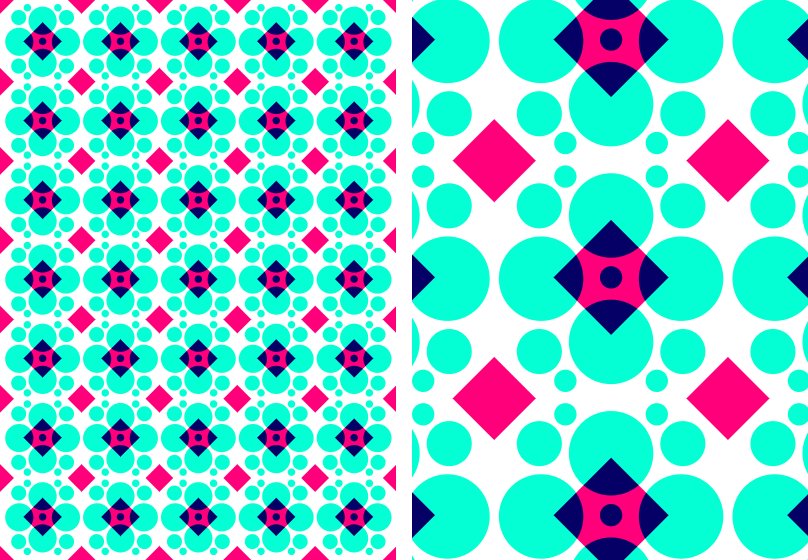
Left: the whole. Right: its middle third, enlarged.
Reproduce this pattern procedurally as a WebGL 1 fragment shader.

```glsl
precision highp float;

uniform vec2 u_resolution;

#define CANVAS_HEIGHT 768.0
#define PITCH vec2(106.8, 108.7)
#define GRID_CENTER vec2(0.5, 1.2)
#define LAST_CELL vec2(2.0, 3.0)
#define OUTER_PUSH vec2(5.0, 3.5)
#define PETAL_RADIUS 19.3
#define CORE_DIAMOND 26.3
#define CORNER_DIAMOND 19.0
#define TEAL vec3(0.02, 1.0, 0.83)
#define PINK vec3(1.0, 0.0, 0.48)

float circle(vec2 p, vec2 center, float radius) {
  return length(p - center) - radius;
}

float diamond(vec2 p, float halfDiagonal) {
  return (abs(p.x) + abs(p.y) - halfDiagonal) * 0.70711;
}

// Antialiased fill of a signed distance given in design units
float fill(float d) {
  return clamp(0.5 - d * u_resolution.y / CANVAS_HEIGHT, 0.0, 1.0);
}

// Four petals, four satellites and four beads around a center dot
float flower(vec2 p) {
  vec2 q = abs(p + vec2(0.0, 0.6));
  float d = circle(p, vec2(0.0), 5.1);
  d = min(d, circle(q, vec2(32.0, 0.0), PETAL_RADIUS));
  d = min(d, circle(q, vec2(0.0, 28.9), PETAL_RADIUS));
  d = min(d, circle(q, vec2(32.8, 33.3), 10.3));
  return min(d, circle(q, vec2(20.9, 46.7), 5.1));
}

void main() {
  vec2 p = (gl_FragCoord.xy - 0.5 * u_resolution) / u_resolution.y;
  p = p * CANVAS_HEIGHT - GRID_CENTER;

  // Nearest flower, limited to the finite grid
  vec2 cell = clamp(floor(p / PITCH + 0.5), -LAST_CELL, LAST_CELL);
  vec2 local = p - cell * PITCH;

  // Nearest corner diamond; the outermost ones sit on the canvas border
  vec2 corner = floor(p / PITCH) + 0.5;
  vec2 outward = sign(corner) * step(LAST_CELL, abs(corner));
  vec2 cornerPos = corner * PITCH + outward * OUTER_PUSH - vec2(0.0, 1.0);

  float teal = fill(flower(local));
  float pink = fill(min(diamond(local, CORE_DIAMOND),
                        diamond(p - cornerPos, CORNER_DIAMOND)));

  // Multiplied inks turn navy where they overlap
  vec3 color = mix(vec3(1.0), TEAL, teal) * mix(vec3(1.0), PINK, pink);
  gl_FragColor = vec4(color, 1.0);
}
```
